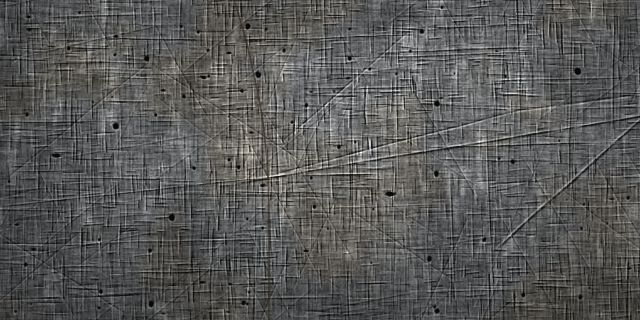
Give the GLSL for this texture, as a Shadertoy shader.

```glsl
// Worn, dark steel plate covered by a web of fine engraved scratches.
// Rows of random grooves at several angles are summed into a relief, which
// shades a vignetted, cloudy metal base; pits and long gouges come on top.

const float BASE_DARK    = 0.235;
const float BASE_BRIGHT  = 0.435;
const vec2  GLOW_CENTRE  = vec2(0.60, 0.66);
const float GLOW_FALLOFF = 1.7;
const vec3  COOL_STEEL   = vec3(0.985, 1.0, 1.01);
const vec3  WARM_STAIN   = vec3(1.03, 1.0, 0.94);
const vec3  RUST         = vec3(0.20, 0.16, 0.12);
const vec3  PIT_COLOUR   = vec3(0.03);
const float GROOVE_WIDTH = 0.0020;
const float GRAIN_AMOUNT = 0.34;
const float HATCH_AMOUNT = 0.56;
const float DIAGONAL_AMOUNT = 0.34;

float hash(vec2 p) {
    return fract(sin(dot(p, vec2(127.1, 311.7))) * 43758.5453);
}

float noise(vec2 p) {
    vec2 i = floor(p), f = fract(p);
    f = f * f * (3.0 - 2.0 * f);
    return mix(mix(hash(i), hash(i + vec2(1, 0)), f.x),
               mix(hash(i + vec2(0, 1)), hash(i + vec2(1, 1)), f.x), f.y);
}

float fbm(vec2 p) {
    float sum = 0.0, amp = 0.5;
    for (int i = 0; i < 4; i++) {
        sum += amp * noise(p);
        p = p * 2.03 + 17.3;
        amp *= 0.5;
    }
    return sum / 0.9375;
}

// Engraved profile: dark cut with a lit burr along one side
float groove(float d, float width) {
    float k = d / max(width, 0.5 / iResolution.y);
    return 0.85 * exp(-(k - 1.6) * (k - 1.6)) - exp(-k * k);
}

// Rows of broken, slightly tilted grooves running along one angle
float scratches(vec2 p, float angle, float rows, float len, float seed) {
    float c = cos(angle), s = sin(angle);
    vec2 q = vec2(c * p.x + s * p.y, c * p.y - s * p.x);
    float sum = 0.0;
    for (int i = -1; i <= 1; i++) {
        float row = floor(q.y * rows) + float(i);
        float along = q.x / len + 7.0 * hash(vec2(row, seed));
        vec2 id = vec2(floor(along), row + seed * 13.0);
        float x = fract(along);
        float jitter = hash(id + 3.1) - 0.5;
        float tilt = (hash(id + 5.7) - 0.5) * (x - 0.5);
        float d = q.y - (row + 0.5 + 0.8 * jitter + 0.8 * tilt) / rows;
        float start = 0.6 * hash(id + 9.2);
        float ends = smoothstep(start, start + 0.08, x) * (1.0 - smoothstep(0.8, 1.0, x));
        float depth = hash(id + 1.9);
        float side = hash(id + 7.3) < 0.75 ? 1.0 : -1.0;
        sum += groove(d * side, GROOVE_WIDTH * (0.7 + 0.6 * depth)) * depth * depth * ends;
    }
    return sum;
}

// One long gouge from a to b, fading at its ends
float gouge(vec2 p, vec2 a, vec2 b, float width) {
    vec2 dir = normalize(b - a);
    float t = dot(p - a, dir) / length(b - a);
    float d = dot(p - a, vec2(-dir.y, dir.x));
    float fade = smoothstep(-0.02, 0.12, t) * (1.0 - smoothstep(0.92, 1.02, t));
    return groove(d, width) * fade * (0.3 + 0.9 * noise(p * 40.0));
}

void mainImage(out vec4 fragColor, in vec2 fragCoord) {
    vec2 p = fragCoord / iResolution.y;
    vec2 uv = fragCoord / iResolution.xy;
    float aa = 1.0 / iResolution.y;

    // Broad light, clouds and worn pale flakes
    vec2 away = (uv - GLOW_CENTRE) * GLOW_FALLOFF;
    float light = mix(BASE_DARK, BASE_BRIGHT, exp(-dot(away, away)));
    light *= 0.77 + 0.46 * fbm(p * vec2(5.0, 4.0));
    float flakes = smoothstep(0.60, 0.78, fbm(p * vec2(22.0, 9.0) + 40.0));
    light *= 1.0 + 0.28 * flakes;

    // Brushed grain in both directions plus fine speckle
    float grain = noise(p * vec2(20.0, 165.0)) + noise(p * vec2(165.0, 20.0) + 60.0)
                + noise(p * 190.0 + 90.0) - 1.5;
    float relief = GRAIN_AMOUNT * grain;

    // Cross hatch in uneven patches, and fainter diagonal hairlines
    vec2 bent = p + 0.004 * (vec2(noise(p * 9.0), noise(p * 9.0 + 31.0)) - 0.5);
    for (int i = 0; i < 2; i++) {
        float angle = 1.5708 * float(i);
        float seed = float(i) * 4.0;
        float patchy = HATCH_AMOUNT * (0.5 + noise(p * 7.0 + seed));
        relief += HATCH_AMOUNT * scratches(bent, angle + 0.01, 22.0, 0.60, seed + 1.0);
        relief += patchy * scratches(bent, angle - 0.01, 62.0, 0.19, seed + 2.0);
        relief += patchy * scratches(bent, angle + 0.03, 85.0, 0.08, seed + 3.0);
    }
    for (int i = 0; i < 6; i++) {
        float angle = 0.19 + 0.47 * float(i);
        relief += DIAGONAL_AMOUNT * scratches(bent, angle, 12.0, 0.70, float(i) + 20.0);
    }

    // Long gouges sweeping across the plate
    relief += 0.6 * gouge(bent, vec2(-0.1, 0.343), vec2(0.95, 0.458), 0.0024);
    relief += 0.9 * gouge(bent, vec2(0.70, 0.420), vec2(2.10, 0.652), 0.0030);
    relief -= 0.8 * gouge(bent, vec2(0.84, 0.447), vec2(1.66, 0.662), 0.0028);
    relief -= 0.8 * gouge(bent, vec2(1.60, 0.650), vec2(2.10, 0.715), 0.0032);
    relief -= 0.7 * gouge(bent, vec2(0.88, 0.55), vec2(1.28, 0.90), 0.0026);
    relief += 0.9 * gouge(bent, vec2(1.54, 0.21), vec2(2.02, 0.64), 0.0034);

    // Tinted metal shaded by the relief
    float warmth = smoothstep(0.45, 0.72, fbm(p * 4.0 + 12.0));
    vec3 colour = light * mix(COOL_STEEL, WARM_STAIN, warmth);
    colour *= 1.0 + clamp(relief, -0.75, 0.9);

    // Rusty curved crease
    float bow = max(p.y - 0.35, 0.0);
    float crease = abs(bent.x - 0.84 + 0.26 * bow * bow);
    colour = mix(colour, RUST, 0.65 * (1.0 - smoothstep(0.001, 0.0045, crease)));

    // Pits with a lit rim, in a coarse and a fine scatter
    for (int i = 0; i < 2; i++) {
        float cells = 7.0 + 8.0 * float(i);
        vec2 id = floor(p * cells) + 50.0 * float(i);
        vec2 offset = 0.2 + 0.6 * vec2(hash(id + 2.3), hash(id + 6.1));
        vec2 q = (fract(p * cells) - offset) / cells;
        q *= mix(vec2(0.6, 1.2), vec2(1.05, 0.9), step(0.2, hash(id + 8.4)));
        float radius = mix(0.004, 0.010, hash(id + 4.7)) / (1.0 + 0.8 * float(i));
        float d = length(q) - radius + 0.004 * (noise(p * 110.0) - 0.5);
        float present = step(hash(id + 0.6), 0.22 - 0.08 * float(i));
        float k = (d - 0.003) / 0.003;
        float rim = exp(-k * k) * (1.0 - smoothstep(-0.008, 0.004, q.y));
        colour += 0.12 * present * rim;
        colour = mix(colour, PIT_COLOUR, present * (1.0 - smoothstep(-aa, aa, d)));
    }

    fragColor = vec4(clamp(colour, 0.0, 1.0), 1.0);
}
```
